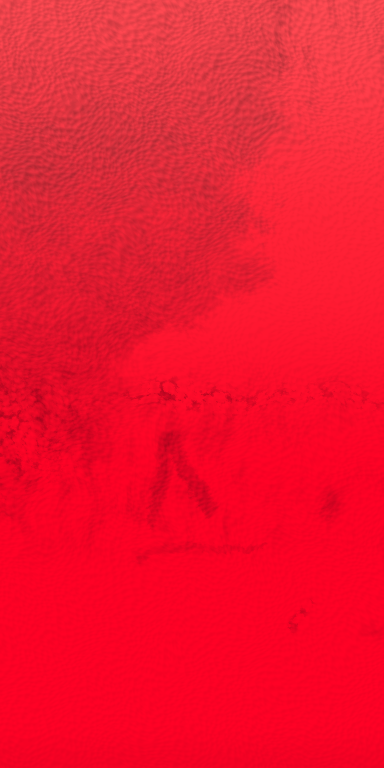
Give the GLSL for this texture, as a WebGL 1 fragment shader.

```glsl
precision highp float;

uniform vec2 u_resolution;

// Paint colours, from the floor of the wall to its top
const vec3 PAINT_LOW = vec3(0.985, 0.008, 0.145);
const vec3 PAINT_MID = vec3(1.0, 0.125, 0.205);
const vec3 PAINT_HIGH = vec3(0.965, 0.28, 0.31);
const vec3 STAIN_LOW = vec3(0.70, 0.015, 0.12);
const vec3 STAIN_HIGH = vec3(0.72, 0.20, 0.235);

// Surface detail
const float GRAIN_SCALE = 85.0;
const float GRAIN_RELIEF = 0.11;
const float BLOTCH_SCALE = 9.0;
const float WORN_STRENGTH = 0.62;
const float MARK_STRENGTH = 0.60;

vec2 hash2(vec2 p) {
  vec3 q = fract(p.xyx * vec3(0.1031, 0.1030, 0.0973));
  q += dot(q, q.yzx + 33.33);
  return fract((q.xx + q.yz) * q.zy);
}

// Distance to the nearest scattered cell point
float cellular(vec2 p) {
  vec2 cell = floor(p);
  vec2 f = p - cell;
  float nearest = 2.0;
  for (int j = -1; j <= 1; j++) {
    for (int i = -1; i <= 1; i++) {
      vec2 o = vec2(float(i), float(j));
      vec2 d = o + hash2(cell + o + 57.0) - f;
      nearest = min(nearest, dot(d, d));
    }
  }
  return sqrt(nearest);
}

// Layered cells, roughly 0.2 to 0.8
float mottle(vec2 p) {
  float sum = 0.0;
  float amp = 0.5;
  for (int i = 0; i < 4; i++) {
    sum += amp * cellular(p);
    p = mat2(1.6, 1.2, -1.2, 1.6) * p + 11.7;
    amp *= 0.55;
  }
  return sum;
}

vec2 sineWarp(vec2 p) {
  return vec2(sin(p.y * 13.0 + 2.0 * sin(p.x * 9.0)) + 0.5 * sin(p.y * 37.0 + p.x * 17.0),
              sin(p.x * 15.0 + 1.7 * sin(p.y * 11.0)) + 0.5 * sin(p.x * 41.0 - p.y * 19.0));
}

float blob(vec2 p, vec2 center, vec2 size) {
  vec2 d = (p - center) / size;
  return exp(-dot(d, d));
}

// Soft-edged stroke whose width grows from a to b
float stroke(vec2 p, vec2 a, vec2 b, float startWidth, float endWidth) {
  vec2 ab = b - a;
  float t = clamp(dot(p - a, ab) / dot(ab, ab), 0.0, 1.0);
  float w = mix(startWidth, endWidth, t);
  return 1.0 - smoothstep(w * 0.45, w * 1.35, length(p - a - ab * t));
}

void main() {
  vec2 p = gl_FragCoord.xy / u_resolution * vec2(1.0, 2.0);
  vec2 q = p + 0.012 * sineWarp(p);
  float blotch = mottle(q * BLOTCH_SCALE);
  float streak = mottle(q * vec2(26.0, 6.0) + 31.0);
  float fine = mottle(q * vec2(34.0, 46.0) + 7.0);
  float rough = (blotch - 0.5) + 0.7 * (fine - 0.5);

  // Vertical paint gradient
  vec3 paint = mix(PAINT_LOW, PAINT_MID, smoothstep(0.72, 1.4, p.y));
  paint = mix(paint, PAINT_HIGH, smoothstep(1.3, 2.05, p.y));
  vec3 stain = mix(STAIN_LOW, STAIN_HIGH, smoothstep(0.9, 1.75, p.y));

  // Worn plaster over the upper left, with a ragged right border
  float border = 0.29 + 0.34 * smoothstep(1.05, 1.26, p.y) + 0.10 * smoothstep(1.4, 1.72, p.y);
  float worn = 1.0 - smoothstep(-0.07, 0.06, p.x - border + 0.22 * rough);
  worn *= smoothstep(0.68, 1.08, p.y + 0.3 * rough);
  float tone = 0.72 + 0.9 * (fine - 0.5) + 0.7 * (0.5 - blotch);
  tone *= mix(1.0, 0.42 + 0.8 * (streak - 0.45), smoothstep(1.65, 1.98, p.y));
  tone += 0.30 * blob(q, vec2(0.05, 1.53), vec2(0.20, 0.10));
  tone += 0.20 * blob(q, vec2(0.30, 1.63), vec2(0.20, 0.10));
  tone += 0.22 * blob(q, vec2(0.68, 1.84), vec2(0.07, 0.11));
  float cover = WORN_STRENGTH * worn * clamp(tone, 0.0, 1.2);

  // Faint streaks across the upper right and the middle
  float upperHaze = smoothstep(1.5, 1.9, p.y) * smoothstep(0.6, 0.75, p.x);
  float middleHaze = smoothstep(0.50, 0.64, p.y) * (1.0 - smoothstep(0.92, 1.12, p.y));
  middleHaze *= 1.0 - 0.6 * smoothstep(0.55, 0.8, p.x);
  cover += 0.20 * upperHaze * smoothstep(0.40, 0.65, streak);
  cover += 0.32 * middleHaze * smoothstep(0.36, 0.68, 0.5 * (streak + blotch));

  // Speckled seam and the dark flecks at the left edge
  float speck = smoothstep(0.43, 0.62, fine);
  float seam = blob(q, vec2(0.0, 0.965), vec2(9.0, 0.032)) * smoothstep(0.22, 0.38, p.x);
  seam *= 0.6 + 0.6 * blob(p, vec2(0.46, 0.96), vec2(0.14, 1.0));
  float leftFlecks = blob(q, vec2(0.0, 0.86), vec2(0.20, 0.15));
  cover += speck * (0.62 * seam + 0.42 * leftFlecks);

  // Bent stain, lower ledge and isolated marks
  vec2 s = p + 0.006 * sineWarp(p * 1.7) + 0.03 * (fine - 0.5);
  float marks = 0.9 * stroke(s, vec2(0.445, 0.845), vec2(0.54, 0.675), 0.026, 0.020);
  marks = max(marks, 0.62 * stroke(s, vec2(0.43, 0.845), vec2(0.40, 0.64), 0.026, 0.012));
  marks = max(marks, 0.45 * stroke(s, vec2(0.36, 0.562), vec2(0.68, 0.575), 0.014, 0.007));
  marks = max(marks, 0.75 * blob(s, vec2(0.36, 0.555), vec2(0.014, 0.018)));
  marks = max(marks, 0.95 * blob(s, vec2(0.857, 0.685), vec2(0.025, 0.034)));
  marks = max(marks, 0.75 * speck * stroke(s, vec2(0.77, 0.38), vec2(0.81, 0.425), 0.018, 0.014));
  marks = max(marks, 0.45 * blob(s, vec2(0.975, 0.355), vec2(0.035, 0.020)));
  marks = max(marks, 0.75 * blob(s, vec2(0.01, 0.657), vec2(0.035, 0.008)));
  cover += MARK_STRENGTH * marks * (0.75 + 0.7 * (fine - 0.3));

  // Embossed grain, lit from the upper left
  vec2 g = q * GRAIN_SCALE * vec2(0.8, 1.0);
  float relief = cellular(g) - cellular(g + vec2(-0.35, 0.45));
  float grain = GRAIN_RELIEF * (0.22 + 0.35 * smoothstep(1.2, 1.9, p.y) + 0.75 * min(cover, 1.0));
  vec3 color = mix(paint, stain, clamp(cover, 0.0, 0.95));
  color *= 1.0 + grain * relief * 2.0;

  // Slight darkening at the very bottom
  color *= 0.96 + 0.04 * smoothstep(0.0, 0.12, p.y);
  gl_FragColor = vec4(clamp(color, 0.0, 1.0), 1.0);
}
```
